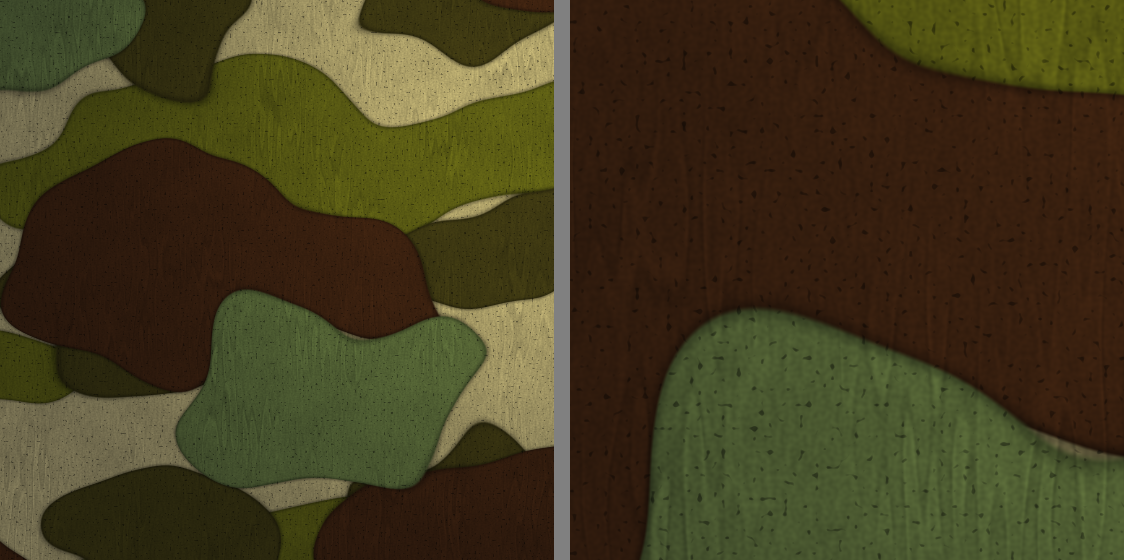
Left, the full canvas; right, a detail of the centre.
This pattern is drawn by a Shadertoy shader. Its source:

```glsl
#define WARP_SIZE 0.17
#define WARP_FREQ 3.2
#define EDGE_SOFT 0.0018
#define RIM_WIDTH 0.005
#define RIM_DARK 0.30
#define BLEND 0.06
#define GRAIN 0.20
#define SPECKS 0.38
#define CREASES 0.22
#define LIGHT_POS vec2(0.95, 0.76)
#define LIGHT_MAX 1.12
#define LIGHT_MIN 0.73

const vec3 TAN = vec3(0.61, 0.575, 0.40);
const vec3 OLIVE = vec3(0.32, 0.33, 0.075);
const vec3 DARK_OLIVE = vec3(0.215, 0.20, 0.068);
const vec3 BROWN = vec3(0.215, 0.122, 0.060);
const vec3 SAGE = vec3(0.325, 0.39, 0.215);

// Unit gradient for a lattice corner
vec2 gradientAt(vec2 corner) {
    vec3 h = fract(corner.xyx * vec3(0.1031, 0.1030, 0.0973));
    h += dot(h, h.yzx + 33.33);
    float angle = 6.2832 * fract((h.x + h.y) * h.z);
    return vec2(cos(angle), sin(angle));
}

float gradientNoise(vec2 p) {
    vec2 i = floor(p), f = fract(p);
    vec2 u = f * f * f * (f * (f * 6.0 - 15.0) + 10.0);
    vec2 e = vec2(1.0, 0.0);
    float low = mix(dot(gradientAt(i), f),
                    dot(gradientAt(i + e.xy), f - e.xy), u.x);
    float high = mix(dot(gradientAt(i + e.yx), f - e.yx),
                     dot(gradientAt(i + e.xx), f - e.xx), u.x);
    return mix(low, high, u.y);
}

vec2 noisePair(vec2 p) {
    return vec2(gradientNoise(p), gradientNoise(p + vec2(37.4, 81.7)));
}

float ellipseDistance(vec2 p, vec2 radii) {
    p += 1e-4;
    float k = length(p / radii);
    return k * (k - 1.0) / length(p / (radii * radii));
}

float smoothMin(float a, float b, float k) {
    float h = max(k - abs(a - b), 0.0) / k;
    return min(a, b) - h * h * k * 0.25;
}

// One dye layer: ellipses repeated on a skewed lattice, bent by noise
void paint(inout vec3 cloth, vec2 p, float seed, vec2 origin, mat2 lattice,
           vec2 radii, vec3 dye) {
    vec2 q = p + WARP_SIZE * noisePair(p * WARP_FREQ + seed)
               + 0.2 * WARP_SIZE * noisePair(p * WARP_FREQ * 2.2 + seed * 1.7);
    vec2 cell = round(inverse(lattice) * (q - origin));
    float d = 10.0;
    for (int j = -2; j <= 2; j++)
        for (int i = -2; i <= 2; i++) {
            vec2 centre = origin + lattice * (cell + vec2(i, j));
            d = smoothMin(d, ellipseDistance(q - centre, radii), BLEND);
        }
    cloth = mix(dye, cloth, smoothstep(-EDGE_SOFT, EDGE_SOFT, d));
    cloth *= 1.0 - RIM_DARK * exp(-d * d / (RIM_WIDTH * RIM_WIDTH));
}

// Brightness of the woven surface
float fabric(vec2 p) {
    float grain = 0.6 * gradientNoise(p * 310.0)
                + 0.5 * gradientNoise(p * vec2(240.0, 50.0));
    float specks = smoothstep(0.30, 0.52, gradientNoise(p * 215.0 + 9.0));

    // Thin upright creases, lit on one side
    float sway = gradientNoise(p * 9.0) * 0.5;
    float ridge = gradientNoise(vec2(p.x * 68.0 + sway, p.y * 8.0)) / 0.09;
    float patches = smoothstep(-0.25, 0.3, gradientNoise(p * vec2(9.0, 6.0) + 4.0));
    float crease = ridge * exp(-ridge * ridge) * patches;

    float mottling = 0.08 * gradientNoise(p * 14.0);
    return 1.0 + GRAIN * grain - SPECKS * specks + CREASES * crease + mottling;
}

void mainImage(out vec4 fragColor, in vec2 fragCoord) {
    vec2 p = fragCoord / iResolution.y;

    // Dyes from the lowest layer to the top
    vec3 cloth = TAN;
    paint(cloth, p, 3.1, vec2(0.55, 0.72),
          mat2(-0.95, -0.38, 0.10, -0.75), vec2(0.55, 0.13), OLIVE);
    paint(cloth, p, 17.6, vec2(0.27, 0.95),
          mat2(0.60, 0.08, 0.0, -0.47), vec2(0.22, 0.125), DARK_OLIVE);
    paint(cloth, p, 29.3, vec2(0.38, 0.53),
          mat2(0.57, -0.51, -0.62, -0.65), vec2(0.37, 0.178), BROWN);
    paint(cloth, p, 44.8, vec2(0.60, 0.28),
          mat2(-0.64, 0.66, 1.10, 0.25), vec2(0.27, 0.15), SAGE);

    // Warm light from the upper right
    float falloff = smoothstep(0.1, 1.0, distance(p, LIGHT_POS));
    vec3 light = mix(LIGHT_MAX * vec3(1.02, 1.0, 0.93),
                     LIGHT_MIN * vec3(1.0, 1.0, 1.05), falloff);
    fragColor = vec4(clamp(cloth * light * fabric(p), 0.0, 1.0), 1.0);
}
```
